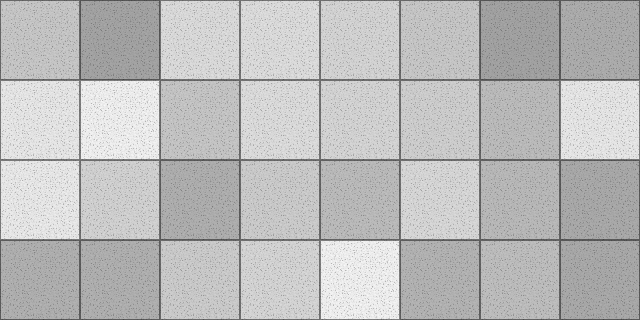
Reproduce this pattern procedurally as a WebGL 1 fragment shader.

```glsl
precision highp float;
// Square grey stone tiles with random tones, fine dark speckle and thin black joints.

uniform vec2 u_resolution;

const vec2 TILE_COUNT = vec2(8.0, 4.0);
const float JOINT_WIDTH = 0.0118;      // in tile widths
const vec3 JOINT_COLOR = vec3(0.0);
const float TONE_DARK = 0.615;
const float TONE_LIGHT = 0.955;
const float TONE_SEED = 17.0;
const float GRAIN_SCALE = 58.0;        // noise cells per tile
const mat2 GRAIN_TURN = mat2(0.8, 0.6, -0.6, 0.8);
const float MOTTLE_AMOUNT = 0.08;
const float SPECKLE_START = 0.12;
const float SPECKLE_FULL = 0.55;
const float SPECKLE_DEPTH = 0.25;
const float TAU = 6.2831853;

float hash(vec2 p) {
    vec3 q = fract(p.xyx * 0.1031);
    q += dot(q, q.yzx + 33.33);
    return fract((q.x + q.y) * q.z);
}

// Contribution of one lattice corner: its random unit gradient along the offset.
float cornerSlope(vec2 corner, vec2 offset) {
    float angle = TAU * hash(corner);
    return dot(vec2(cos(angle), sin(angle)), offset);
}

float gradientNoise(vec2 p) {
    vec2 cell = floor(p);
    vec2 f = p - cell;
    vec2 w = f * f * f * (f * (f * 6.0 - 15.0) + 10.0);
    vec2 right = vec2(1.0, 0.0);
    vec2 up = vec2(0.0, 1.0);
    float low = mix(cornerSlope(cell, f), cornerSlope(cell + right, f - right), w.x);
    float high = mix(cornerSlope(cell + up, f - up), cornerSlope(cell + 1.0, f - 1.0), w.x);
    return mix(low, high, w.y);
}

// Brightness factor of the stone: soft mottling with dark grains on top.
float stoneGrain(vec2 p) {
    float mottle = gradientNoise(p * 0.83 + 71.3);
    float grain = gradientNoise(p);
    float speckle = smoothstep(SPECKLE_START, SPECKLE_FULL, grain);
    return 1.0 + MOTTLE_AMOUNT * mottle - SPECKLE_DEPTH * speckle;
}

// Coverage of a joint centred on every tile boundary of one axis.
float jointCoverage(float coord, float pixel) {
    float edgeDistance = 0.5 - abs(fract(coord) - 0.5);
    float halfWidth = 0.5 * JOINT_WIDTH;
    float covered = min(edgeDistance + 0.5 * pixel, halfWidth)
                  - max(edgeDistance - 0.5 * pixel, -halfWidth);
    return clamp(covered / pixel, 0.0, 1.0);
}

void main() {
    vec2 grid = gl_FragCoord.xy / u_resolution * TILE_COUNT;
    vec2 pixel = TILE_COUNT / u_resolution;
    vec2 tile = floor(grid);

    // Tile surface: every tile shares one grain, only its tone varies
    float tone = mix(TONE_DARK, TONE_LIGHT, hash(tile + TONE_SEED));
    vec2 grainPoint = GRAIN_TURN * fract(grid) * GRAIN_SCALE + 90.37;
    vec3 color = vec3(tone * stoneGrain(grainPoint));

    // Joints
    float joint = max(jointCoverage(grid.x, pixel.x), jointCoverage(grid.y, pixel.y));
    color = mix(color, JOINT_COLOR, joint);

    gl_FragColor = vec4(clamp(color, 0.0, 1.0), 1.0);
}
```
